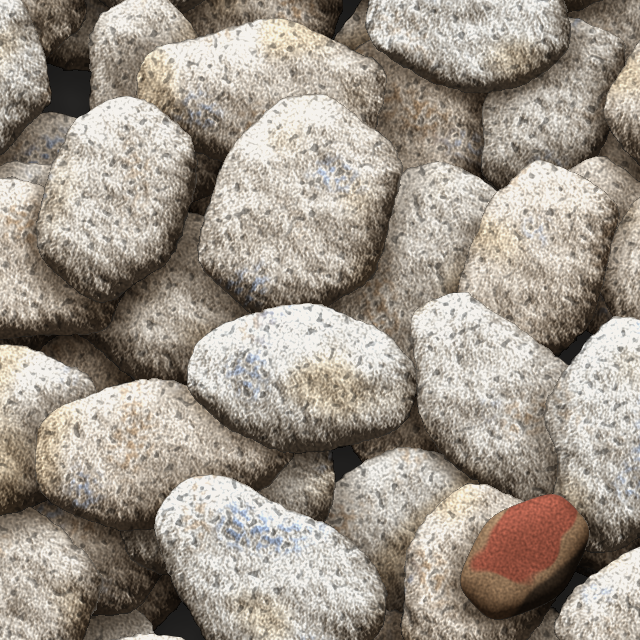
Write a Shadertoy shader that draws this texture.

```glsl
// A heap of rough, dusty stones lit from above, with dark gaps and one red-brown pebble.

struct Hit {
    vec2 local;   // position inside the stone, edge near length 1
    vec2 slope;   // outward direction of the outline
    float rim;    // 0 at the centre, 1 at the edge
    float seed;   // 0 means no stone
    float depth;  // brightness of the layer
    float shade;  // shadow cast by stones lying above
    float under;  // rough brightness of what the edge covers
};

vec2 hash2(vec2 p) {
    vec3 h = fract(p.xyx * vec3(0.1031, 0.1030, 0.0973));
    h += dot(h, h.yzx + 33.33);
    return fract((h.xx + h.yz) * h.zy);
}

vec2 corner(vec2 cell) {
    return 2.6 * hash2(cell) - 1.3;
}

// Gradient noise: x is the value, yz its derivative
vec3 noise(vec2 p) {
    vec2 i = floor(p), f = fract(p), e = vec2(0, 1);
    vec2 u = f * f * f * (f * (f * 6.0 - 15.0) + 10.0);
    vec2 du = 30.0 * f * f * (f * (f - 2.0) + 1.0);
    vec2 ga = corner(i), gb = corner(i + e.yx), gc = corner(i + e.xy), gd = corner(i + e.yy);
    float a = dot(ga, f), b = dot(gb, f - e.yx), c = dot(gc, f - e.xy), d = dot(gd, f - e.yy);
    float k = a - b - c + d;
    return vec3(a + u.x * (b - a) + u.y * (c - a) + u.x * u.y * k,
                ga + u.x * (gb - ga) + u.y * (gc - ga) + u.x * u.y * (ga - gb - gc + gd)
                + du * (u.yx * k + vec2(b, c) - a));
}

// Rough skin: xy is the slope, z the coarse flecks, w the fine grain
vec4 roughSkin(vec2 p) {
    vec4 skin = vec4(0);
    float weight = 0.14;
    p *= 11.0;
    for (int i = 0; i < 4; i++) {
        vec3 n = noise(p);
        skin = vec4(skin.xy + weight * n.yz, skin.w, n.x);
        p = mat2(2.2, 1.6, -1.6, 2.2) * p + 7.3;
        weight *= 1.08;
    }
    return skin;
}

// Rounded polygon with uneven sides: x is the rim value, yz its gradient
vec3 stoneShape(vec2 q, float seed) {
    float sum = 1e-6;
    vec2 grad = vec2(0), dir = vec2(1, 0);
    for (float k = 0.0; k < 6.0; k++) {
        vec2 side = dir / mix(0.76, 1.08, fract(seed * (0.61 + 0.37 * k)));
        float x = max(dot(q, side), 0.0), x3 = x * x * x;
        sum += x3 * x3 * x * x;
        grad += side * x3 * x3 * x;
        dir = mat2(0.5, 0.866, -0.866, 0.5) * dir;
    }
    float rim = pow(sum, 0.125);
    return vec3(rim, grad * rim / sum);
}

// Lay one stone over whatever is there, or let it cast its shadow
void layStone(inout Hit hit, vec2 d, vec2 radii, float angle, float seed, float depth) {
    float c = cos(angle), s = sin(angle);
    mat2 turn = mat2(c, s, -s, c);
    vec2 q = (d * turn) / radii;
    if (dot(q, q) > 3.0) return;
    vec3 shape = stoneShape(q, seed);
    float below = 0.5 - 0.5 * d.y / max(length(d), 0.001);
    float contact = 1.0 - 0.75 * mix(0.2, 1.0, below);
    if (shape.x < 1.0) {
        float under = (hit.seed == 0.0 ? 0.17 : 0.6) * hit.shade * contact;
        hit = Hit(q, turn * (shape.yz / radii) * radii.y, shape.x, seed, depth, 1.0, under);
    } else {
        hit.shade *= mix(1.0, contact, smoothstep(1.40, 0.95, shape.x));
    }
}

// Dusty stone with ochre, rust and blue stains, pale grains and dark pits
vec3 stoneColor(vec2 p, Hit hit, vec4 skin) {
    vec3 stain = noise(p * 7.0 + hit.seed * 3.7);
    float blue = noise(p * 6.5 + hit.seed * 5.1).x;
    float speck = smoothstep(-0.15, 0.35, skin.z);
    vec3 color = mix(vec3(0.89, 0.885, 0.865), vec3(0.88, 0.84, 0.785), fract(hit.seed * 7.3));
    color = mix(color, vec3(0.82, 0.70, 0.50), 0.4 * smoothstep(0.1, 0.5, stain.x));
    color = mix(color, vec3(0.58, 0.42, 0.25), 0.5 * smoothstep(0.2, 0.55, -stain.x) * speck);
    color = mix(color, vec3(0.45, 0.57, 0.78), 0.6 * smoothstep(0.27, 0.55, blue) * speck);
    return color * (1.0 + 0.36 * skin.w) * (1.0 - 0.35 * smoothstep(0.2, 0.5, -skin.z));
}

// Polished pebble: red cap, tan body and a dark band
vec3 pebbleColor(vec2 p, Hit hit, vec4 skin) {
    float wobble = 0.3 * noise(p * 16.0).x;
    vec3 color = mix(vec3(0.30, 0.25, 0.20), vec3(0.64, 0.52, 0.40),
                     smoothstep(-0.55, -0.45, hit.local.y + 0.3 * wobble));
    float cap = length(hit.local - vec2(0.15, 0.25)) + wobble;
    color = mix(vec3(0.62, 0.34, 0.27), color, smoothstep(0.56, 0.62, cap));
    return color * (1.0 + 0.3 * skin.w);
}

void mainImage(out vec4 fragColor, in vec2 fragCoord) {
    vec2 p = fragCoord / iResolution.y;
    vec2 bent = p + 0.006 * noise(p * 10.0).yz + 0.0012 * noise(p * 75.0).yz;
    Hit hit = Hit(vec2(0), vec2(0), 0.0, 0.0, 1.0, 1.0, 0.0);

    // Three layers of scattered stones, from the bottom up
    for (float layer = 0.0; layer < 3.0; layer++) {
        vec2 grid = bent / 0.28 + layer * vec2(0.37, 0.61);
        for (float n = 0.0; n < 9.0; n++) {
            vec2 cell = floor(grid) + vec2(mod(n, 3.0) - 1.0, 1.0 - floor(n / 3.0));
            vec2 key = cell + 40.0 + layer * 23.0;
            vec2 d = (grid - cell - 0.5 - 0.55 * (hash2(key) - 0.5)) * 0.28;
            if (dot(d, d) > 0.08) continue;
            vec2 pick = hash2(key + 11.3);
            if (pick.x > 1.0 - 0.09 * layer) continue;
            vec2 radii = mix(vec2(0.17, 0.115), vec2(0.215, 0.15), hash2(key + 2.7));
            layStone(hit, d, radii, 2.4 * (pick.y - 0.5), 1.0 + 90.0 * pick.x, 0.88 + 0.06 * layer);
        }
    }
    layStone(hit, p - vec2(0.82, 0.13), vec2(0.145, 0.10), 0.75, 100.0, 0.95);

    vec3 color = vec3(0.17, 0.165, 0.16) * mix(0.6, 1.0, hit.shade);
    if (hit.seed > 0.0) {
        // Domed normal, roughened by the skin
        bool pebble = hit.seed > 99.0;
        vec4 skin = roughSkin(p);
        float dome = hit.rim * hit.rim * hit.rim;
        vec3 normal = normalize(vec3(hit.slope * dome * 1.2 - skin.xy * (pebble ? 0.2 : 1.0),
                                     sqrt(1.0 - dome) + 0.25));

        // Light from above; shadows turn brown
        float diffuse = max(dot(normal, normalize(vec3(-0.15, 0.70, 0.72))), 0.0);
        float light = (0.20 + 1.0 * diffuse) * hit.depth * mix(0.12, 1.0, hit.shade);
        vec3 lit = pebble ? pebbleColor(p, hit, skin) : stoneColor(p, hit, skin);
        lit = min(lit * pow(vec3(light), vec3(0.90, 1.0, 1.12)), vec3(0.96, 0.95, 0.93));

        // Smooth outline
        float edge = (1.0 - hit.rim) * 0.13 / max(length(hit.slope), 0.01);
        vec3 beneath = vec3(1.0, 0.94, 0.86) * hit.under * hit.shade;
        color = mix(beneath, lit, clamp(edge * iResolution.y / 1.5, 0.0, 1.0));
    }
    fragColor = vec4(color, 1.0);
}
```
